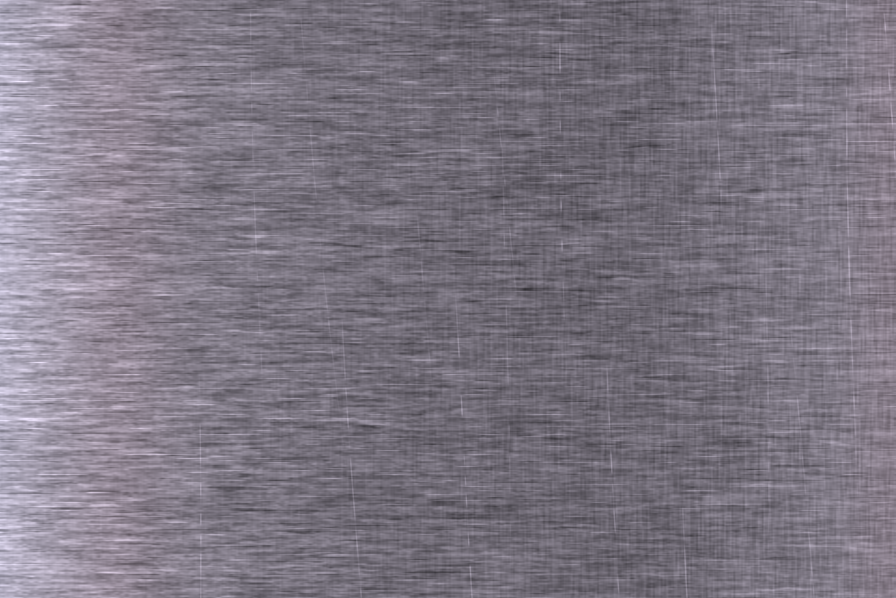
Give the GLSL for this texture, as a Shadertoy shader.

```glsl
// Brushed metal sheet: fine horizontal grain, faint upright scratches, light from the left.

float hash(vec2 p) {
    return fract(sin(dot(p, vec2(127.1, 311.7))) * 43758.5453);
}

// One strand of 1D noise, shifted at random so that strand ends do not line up
float strand(float x, float row) {
    x += 50.0 * hash(vec2(row, 7.3));
    float cell = floor(x);
    return mix(hash(vec2(cell, row)), hash(vec2(cell + 1.0, row)), smoothstep(0.0, 1.0, x - cell));
}

// Stacked strands running along x, centred on zero
float fibre(vec2 p) {
    float row = floor(p.y);
    return mix(strand(p.x, row), strand(p.x, row + 1.0), smoothstep(0.0, 1.0, p.y - row)) - 0.5;
}

// Sparse thin lines: only the strongest strands remain
float hairs(vec2 p) {
    return smoothstep(0.24, 0.5, fibre(p));
}

// Brushed grain in several lengths, with bright and dark hairlines
float brushing(vec2 p) {
    float grain = 0.10 * fibre(p * vec2(16.0, 240.0));
    grain += 0.12 * fibre(p * vec2(34.0, 330.0) + 31.0);
    grain += 0.045 * fibre(p * vec2(6.0, 95.0) + 67.0);
    grain += 0.09 * fibre(p * vec2(130.0, 335.0) + 93.0);
    grain += 0.13 * hairs(p * vec2(17.0, 300.0) + 151.0);
    grain -= 0.10 * hairs(p * vec2(20.0, 280.0) + 277.0);
    return grain + 0.02 * fibre(p * vec2(3.0, 18.0) + 11.0);
}

// Long, thin, slightly leaning scratches, worn into broken pieces
float scratches(vec2 p, float pixel) {
    float sum = 0.0;
    for (int i = 0; i < 16; i++) {
        float id = float(i);
        float top = 0.3 + 1.2 * (id + hash(vec2(id, 1.0))) / 16.0;
        float lean = 0.11 * hash(vec2(id, 2.0));
        float middle = hash(vec2(id, 3.0));
        float reach = mix(0.2, 0.7, hash(vec2(id, 4.0)));
        float bend = 0.004 * sin(5.0 * p.y + id);
        float d = abs(p.x - top - lean * (1.0 - p.y) - bend);
        float line = 1.0 - smoothstep(0.0003, 0.0006 + pixel, d);
        float ends = 1.0 - smoothstep(0.4 * reach, reach, abs(p.y - middle));
        float wear = smoothstep(0.15, 0.9, strand(p.y * 60.0, id));
        sum += line * ends * wear * mix(0.05, 0.15, hash(vec2(id, 5.0)));
    }
    return sum;
}

// A few short dark nicks along the grain
float nicks(vec2 p, float pixel) {
    float sum = 0.0;
    for (int i = 0; i < 7; i++) {
        float id = float(i);
        vec2 d = abs(p - vec2(1.5, 1.0) * vec2(hash(vec2(id, 11.0)), hash(vec2(id, 12.0))));
        float size = mix(0.01, 0.04, hash(vec2(id, 13.0)));
        sum += (1.0 - smoothstep(0.2 * size, size, d.x)) * (1.0 - smoothstep(0.0, 0.001 + pixel, d.y));
    }
    return sum;
}

void mainImage(out vec4 fragColor, in vec2 fragCoord) {
    float pixel = 1.0 / iResolution.y;
    vec2 p = fragCoord * pixel;
    float across = fragCoord.x / iResolution.x;

    // Broad sheen: bright left edge, dark centre, softer right edge
    float light = 0.405 + 0.31 * exp(-4.8 * across) + 0.12 * smoothstep(0.65, 1.05, across);

    // Horizontal grain, stronger in the light, calmer to the right
    light += brushing(p) * (0.75 + 0.7 * light) * mix(1.2, 0.75, across);

    // Upright cross grain in short pieces, denser toward the right
    float weave = fibre(p.yx * vec2(22.0, 320.0) + 140.0) + 0.7 * fibre(p.yx * vec2(60.0, 290.0) + 210.0);
    light += weave * mix(0.015, 0.075, smoothstep(0.1, 0.9, across));

    light += scratches(p, pixel) - 0.13 * nicks(p, pixel);

    // Violet grey, with faint rosy bands and a cool left edge
    vec3 color = light * vec3(1.0, 0.955, 1.05);
    float rosy = exp(-pow((across - 0.13) / 0.06, 2.0)) + smoothstep(0.92, 1.0, across);
    color += rosy * vec3(0.012, -0.006, -0.006);
    color += exp(-20.0 * across) * vec3(-0.01, 0.005, 0.015);

    fragColor = vec4(clamp(color, 0.0, 1.0), 1.0);
}
```
